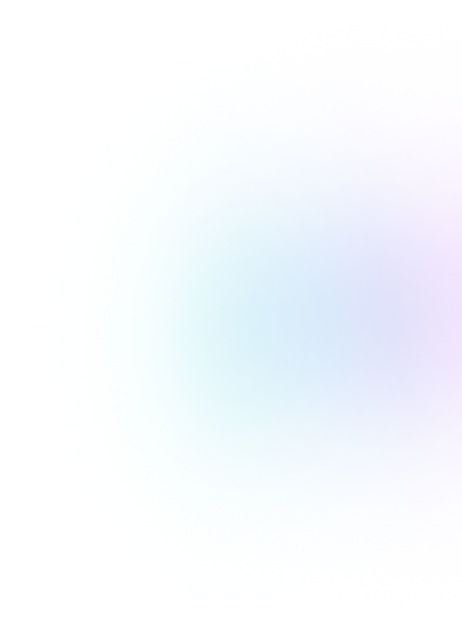
A Shadertoy shader for this background:

```glsl
// A soft pastel glow on white, fading in from the left and running off the right side.
// A bell curve across a slightly rising axis, times a soft left edge, sets its strength;
// a tilted colour ramp from aqua through periwinkle to lilac sets its hue.

const vec3 WHITE      = vec3(1.0);
const vec3 AQUA       = vec3(0.848, 0.978, 0.980);
const vec3 ICE        = vec3(0.846, 0.942, 0.979);
const vec3 SKY        = vec3(0.855, 0.912, 0.983);
const vec3 PERIWINKLE = vec3(0.884, 0.884, 0.983);
const vec3 LILAC      = vec3(0.942, 0.894, 0.993);

// Sine-free hash, 0 to 1
float hash12(vec2 p) {
    vec3 q = fract(vec3(p.xyx) * 0.1031);
    q += dot(q, q.yzx + 33.33);
    return fract((q.x + q.y) * q.z);
}

float bell(float distanceFromAxis, float spread) {
    float z = distanceFromAxis / spread;
    return exp(-0.5 * z * z);
}

// Rises from 0 to 1 around the edge, like a blurred step
float softStep(float edge, float spread, float x) {
    return 1.0 / (1.0 + exp(-1.8 * (x - edge) / spread));
}

// Position of t between two stops, clamped
float between(float a, float b, float t) {
    return clamp((t - a) / (b - a), 0.0, 1.0);
}

vec3 hueRamp(float t) {
    vec3 colour = mix(AQUA, ICE, between(0.30, 0.56, t));
    colour = mix(colour, SKY, between(0.56, 0.72, t));
    colour = mix(colour, PERIWINKLE, between(0.72, 0.85, t));
    return mix(colour, LILAC, between(0.85, 1.00, t));
}

float glowStrength(vec2 uv) {
    float axisHeight = mix(0.465, 0.518, uv.x);
    return bell(uv.y - axisHeight, 0.152) * softStep(0.39, 0.118, uv.x);
}

void mainImage(out vec4 fragColor, in vec2 fragCoord) {
    vec2 uv = fragCoord / iResolution.xy;

    // Hue drifts to the right toward the bottom
    float hue = uv.x + 0.22 * (uv.y - 0.5);
    vec3 colour = mix(WHITE, hueRamp(hue), glowStrength(uv));

    // Faint dither against banding
    colour += (hash12(fragCoord) - 0.5) / 255.0;
    fragColor = vec4(clamp(colour, 0.0, 1.0), 1.0);
}
```
